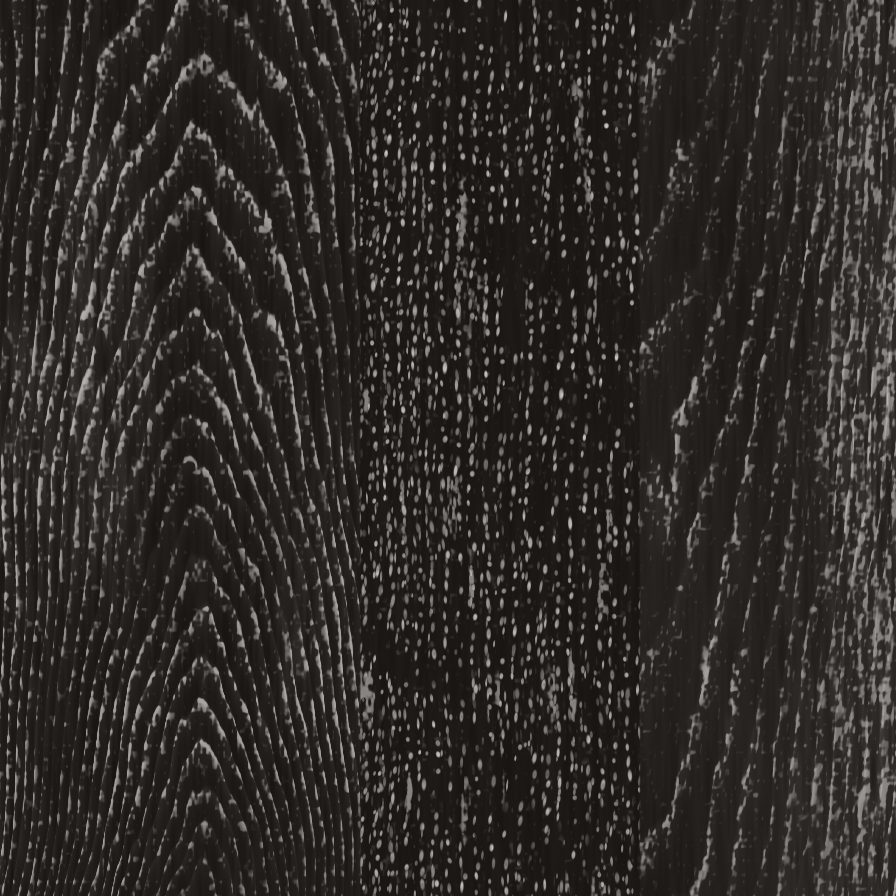
Write a Shadertoy shader that draws this texture.

```glsl
// Three planks of dark stained oak with pale limed pores: cathedral arches,
// rows of short dashes, and sweeping diagonal grain. Ring fields set the
// density of fine stretched pores; the dashes are jittered cellular flecks.

const float SEAM_A = 0.402;              // first plank to second
const float SEAM_B = 0.714;              // second plank to third
const float SEAM_SOFT = 0.0015;
const float ARCH_CENTRE = 0.222;
const float ARCH_ROUND = 0.018;
const float ARCH_FLANK = 42.0;           // cubic steepening of the sides
const float SWEEP_SPACING = 0.165;
const vec2 PORE_SCALE = vec2(320.0, 125.0);
const vec2 DASH_CELL = vec2(0.0158, 0.0160);
const vec2 STREAK_CELL = vec2(0.0095, 0.0145);
const vec3 STAIN_TINT = vec3(0.012, -0.002, -0.012);
const float STAIN = 0.078;               // darkest wood
const float LIME = 0.50;                 // added by a full pore

vec2 hash2(vec2 p) {
    vec3 q = fract(vec3(p.xyx) * vec3(0.1031, 0.1030, 0.0973));
    q += dot(q, q.yzx + 33.33);
    return fract((q.xx + q.yz) * q.zy);
}

float noise(vec2 p) {
    vec2 i = floor(p), f = fract(p);
    f = f * f * (3.0 - 2.0 * f);
    float low = mix(hash2(i).x, hash2(i + vec2(1, 0)).x, f.x);
    float high = mix(hash2(i + vec2(0, 1)).x, hash2(i + vec2(1, 1)).x, f.x);
    return mix(low, high, f.y);
}

// Fine vertical fibres, 0 to 1
float fibres(vec2 p) {
    return 0.6 * noise(p * vec2(300.0, 22.0)) + 0.4 * noise(p * vec2(110.0, 7.0) + 40.0);
}

// Irregular short pores; density moves the threshold
float pores(vec2 p, float density) {
    float n = 0.68 * noise(p * PORE_SCALE) + 0.32 * noise(p * PORE_SCALE.yx * vec2(1.4, 0.8) + 60.0);
    float threshold = mix(0.72, 0.26, clamp(density, 0.0, 1.0));
    return smoothstep(threshold, threshold + 0.36, n);
}

// Jittered upright ellipses, one per cell; density is the share that is lit
float flecks(vec2 p, vec2 cell, float density, float thick, vec2 jitter) {
    vec2 g = p / cell, id = floor(g);
    float best = 0.0;
    for (int j = -1; j <= 1; j++)
    for (int i = -1; i <= 1; i++) {
        vec2 c = id + vec2(i, j);
        vec2 place = hash2(c + 11.0), kind = hash2(c + 257.0);
        vec2 d = g - c - 0.5 - (place - 0.5) * jitter;
        d.x += d.y * (kind.x - 0.5) * 0.3;
        d /= vec2(thick * (0.7 + 0.5 * place.x), 0.2 + 0.32 * kind.y);
        float lit = smoothstep(kind.x - 0.1, kind.x + 0.1, density);
        float body = 1.0 - smoothstep(0.45, 1.15, length(d));
        best = max(best, lit * body * (0.55 + 0.45 * place.y));
    }
    return best;
}

// Ring line, sharp on its outer side and fading inward
float ringBand(float phase, float fade) {
    float s = fract(phase);
    return 1.45 * pow(s, fade) * (1.0 - smoothstep(0.84, 1.0, s));
}

float archPlank(vec2 p) {
    float centre = ARCH_CENTRE + 0.006 * sin(p.y * 9.0) + 0.003 * sin(p.y * 23.0);
    float x = p.x - centre;
    float d = sqrt(x * x + ARCH_ROUND * ARCH_ROUND) - ARCH_ROUND;
    float field = p.y + d * mix(3.6, 1.0, p.y) + ARCH_FLANK * d * d * d;
    field += 0.05 * (noise(p * vec2(28.0, 5.0)) - 0.5) * (0.3 + p.y);
    field += 0.022 * (noise(p * vec2(90.0, 16.0)) - 0.5);
    float band = ringBand(23.0 * field - 5.0 * field * field, 2.4);
    band *= 0.6 + 0.65 * noise(p * vec2(16.0, 5.0) + 9.0);
    float fibre = fibres(p);
    float haze = smoothstep(0.35, 0.8, noise(p * vec2(9.0, 4.0) + 5.0));
    float density = 0.9 * band + 0.32 * haze * smoothstep(0.3, 0.75, fibre);
    float lime = pores(p, density) * (0.35 + 0.6 * min(band, 1.0));
    return STAIN + (0.05 + 0.06 * haze) * fibre + 0.05 * band + LIME * lime;
}

float dashPlank(vec2 p) {
    vec2 q = p;
    q.x += 0.004 * sin(p.y * 6.0 + p.x * 9.0) + 0.0015 * sin(p.y * 31.0);
    q.y += 0.005 * sin(p.x * 37.0);
    // Dark diagonal rays and uneven columns thin the dashes
    float rays = smoothstep(0.12, 0.42, noise(vec2(p.x * 4.0 - p.y * 2.0, p.y * 15.0 + p.x * 9.0)));
    float column = noise(vec2(q.x * 62.0, p.y * 3.0));
    float dashes = flecks(q, DASH_CELL, mix(0.35, 1.0, rays) * (0.45 + 0.7 * column), 0.17, vec2(0.4, 0.45));
    float leftSide = 1.0 - smoothstep(SEAM_A, SEAM_A + 0.13, p.x);
    float patches = smoothstep(0.4, 0.75, noise(p * vec2(26.0, 5.0) + 70.0));
    float small = flecks(q, STREAK_CELL, rays * (0.1 + 0.3 * patches + 0.35 * leftSide), 0.2, vec2(0.5, 0.7));
    // A few long vertical streaks of fine pores
    float streak = smoothstep(0.74, 0.92, noise(vec2(q.x * 95.0, p.y * 9.0) + 23.0));
    float fine = pores(p, 0.12 + 0.75 * streak) * (0.25 + 0.5 * streak);
    float lime = max(max(dashes, small * 0.85) * (0.75 + 0.5 * noise(p * vec2(260.0, 170.0))), fine);
    return STAIN + 0.035 * fibres(p) + 1.12 * LIME * lime;
}

float sweepPlank(vec2 p) {
    float u = max(p.x - SEAM_B, 0.0);
    float field = p.y - 1.2 * u - 17.0 * u * u;
    field += 0.02 * sin(p.y * 8.0 + u * 14.0) + 0.012 * sin(p.y * 19.0);
    float phase = field / SWEEP_SPACING + 0.5 * noise(p * vec2(40.0, 9.0));
    phase += 0.25 * noise(p * vec2(120.0, 30.0));
    float band = ringBand(phase, 3.2) * (0.5 + 0.75 * noise(p * vec2(20.0, 7.0) + 30.0));
    float edge = smoothstep(0.83, 0.99, p.x);
    float fibre = fibres(p);
    float shade = noise(p * vec2(7.0, 3.0) + 14.0);
    float density = 0.92 * band + edge * 0.7 * smoothstep(0.25, 0.7, fibre);
    float glow = max(min(band, 1.0), edge * 0.6);
    float lime = pores(vec2(p.x - 0.12 * p.y, p.y), density) * (0.3 + 0.62 * glow);
    float base = STAIN + 0.05 * shade + (0.04 + 0.08 * edge) * fibre;
    return base + 0.04 * band + LIME * lime;
}

void mainImage(out vec4 fragColor, in vec2 fragCoord) {
    vec2 p = fragCoord / iResolution.xy;
    float seamA = smoothstep(-SEAM_SOFT, SEAM_SOFT, p.x - SEAM_A);
    float seamB = smoothstep(-SEAM_SOFT, SEAM_SOFT, p.x - SEAM_B);
    float wood = mix(mix(archPlank(p), dashPlank(p), seamA), sweepPlank(p), seamB);
    fragColor = vec4(clamp(wood + STAIN_TINT, 0.0, 1.0), 1.0);
}
```
